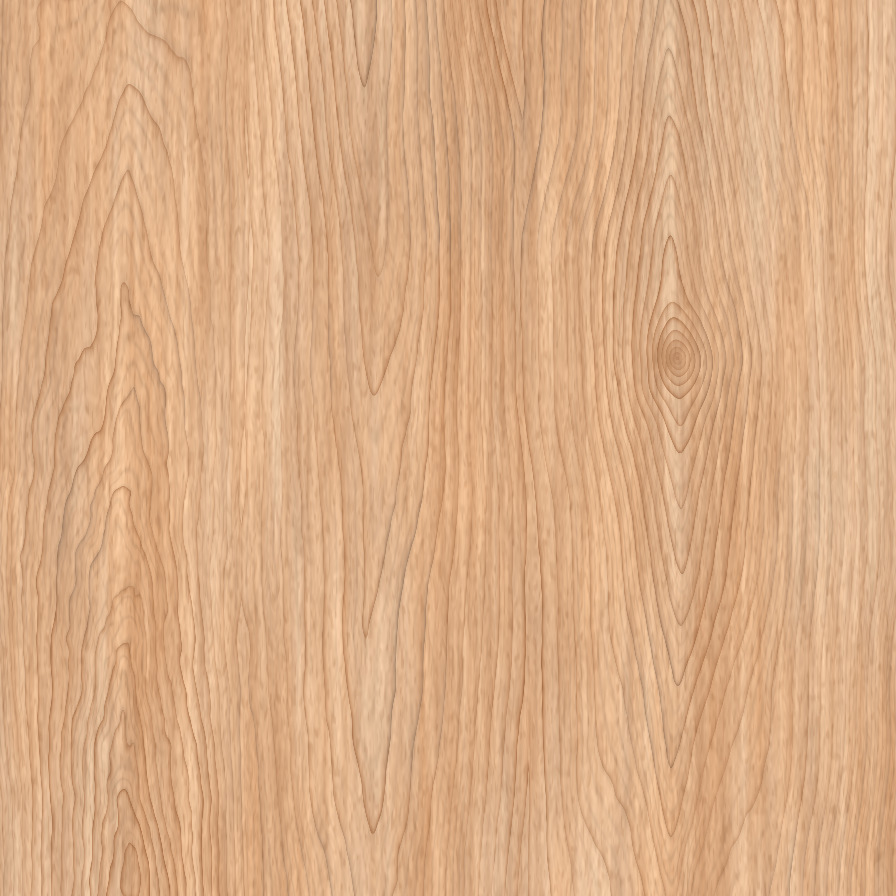
Give the GLSL for this texture, as a Shadertoy shader.

```glsl
float hash(vec2 p) {
    vec3 q = fract(vec3(p.xyx) * vec3(0.1031, 0.1030, 0.0973));
    q += dot(q, q.yzx + 33.33);
    return fract((q.x + q.y) * q.z);
}

float noise(vec2 p) {
    vec2 i = floor(p), f = fract(p);
    f = f * f * (3.0 - 2.0 * f);
    return mix(mix(hash(i), hash(i + vec2(1, 0)), f.x),
               mix(hash(i + vec2(0, 1)), hash(i + vec2(1, 1)), f.x), f.y);
}

float fbm(vec2 p) {
    float sum = 0.0, amp = 0.53;
    for (int i = 0; i < 4; i++) {
        sum += amp * noise(p);
        p = p * 2.03 + 17.3;
        amp *= 0.5;
    }
    return sum;
}

// Weight of a cathedral figure at distance d from its axis
float figure(float d) {
    return exp(-d * d / 0.013);
}

// Growth ring number: its whole values are the ring lines
float ringField(vec2 p) {
    p.x += 0.036 * (noise(p * vec2(3.0, 2.6) + 4.0) - 0.5);
    p.x += 0.016 * (noise(p * vec2(9.0, 7.0) + 31.0) - 0.5);
    vec3 d = p.x - vec3(0.14, 0.41, 0.745);
    d = sqrt(d * d + 0.00008);
    float rings = 66.0 * min(d.x, min(d.y, d.z));

    // Arches up, arches down, and long closed diamonds
    float rise = p.y - 0.6;
    rings += figure(d.x) * ((p.y - 0.45) * 7.5 - 20.0 * d.x);
    rings -= figure(d.y) * ((p.y - 0.5) * 7.0 + 14.0 * d.y);
    rings += figure(d.z) * (16.0 * d.z + 9.5 * sqrt(rise * rise + 0.003) - 2.5);

    // Uneven spacing and ragged arches
    rings += 3.2 * noise(p * vec2(8.0, 1.6) + 8.0);
    float ragged = figure(d.x) * (1.0 - smoothstep(0.3, 0.8, p.y)) + 0.25;
    rings += 2.6 * ragged * (fbm(p * vec2(17.0, 8.0)) - 0.5);

    // Knot, with the grain bent around it
    vec2 k = (p - vec2(0.745, 0.6)) * vec2(1.0, 0.85);
    float r = length(k) * (0.8 + 0.4 * noise(k * 30.0 + 5.0));
    return rings - 7.0 * exp(-r / 0.026);
}

void mainImage(out vec4 fragColor, in vec2 fragCoord) {
    vec2 p = fragCoord / iResolution.xy;
    float rings = ringField(p);
    float density = clamp(fwidth(rings) * iResolution.y, 14.0, 220.0);
    float phase = fract(rings), id = floor(rings);

    // Streaks along the grain, from brown to cream
    vec2 g = p + vec2(0.008 * noise(p * vec2(6.0, 4.0)), 0.0);
    float broad = fbm(vec2(g.x * 13.0, g.y * 1.1) + 3.0);
    float streak = fbm(vec2(g.x * 52.0, g.y * 1.6) + 51.0);
    float thin = noise(vec2(g.x * 170.0, g.y * 4.0) + 120.0);
    float light = 0.62 + 2.5 * (0.34 * broad + 0.36 * streak + 0.30 * thin - 0.5);
    vec3 color = mix(vec3(0.825, 0.635, 0.478), vec3(0.928, 0.765, 0.612), clamp(light, 0.0, 1.0));

    // Patches that lean to grey or to orange
    float grey = 3.5 * (fbm(vec2(g.x * 12.0, g.y * 2.2) + 90.0) - 0.46);
    grey += 1.2 * (noise(vec2(g.x * 90.0, g.y * 6.0) + 33.0) - 0.5);
    color += clamp(grey, -0.8, 1.0) * vec3(-0.014, 0.007, 0.022);

    // Straight darker bands
    float band = smoothstep(0.52, 0.8, fbm(vec2(g.x * 27.0, g.y * 0.7) + 140.0));
    color = mix(color, vec3(0.78, 0.585, 0.43), 0.3 * band);

    // Faint growth lines between the rings
    float faint = pow(0.5 + 0.5 * cos(6.2832 * 3.0 * rings), 4.0);
    faint *= 1.0 - smoothstep(80.0, 180.0, density);
    color *= 1.0 - 0.08 * faint * noise(p * vec2(20.0, 5.0) + 11.0);

    // Ring lines: a gradual late wood side and a crisp outer side
    float gap = (1.0 - phase) / density;
    float crisp = smoothstep(0.0, max(0.0007, 0.6 / iResolution.y), gap);
    float strength = 0.45 + 0.55 * hash(vec2(id + 40.0, 7.0));
    strength *= 0.6 + 0.7 * noise(p * vec2(14.0, 4.0) + 60.0);
    strength *= 1.0 - 0.4 * smoothstep(0.84, 0.92, p.x);
    float line = exp(-gap / 0.0019) * crisp;
    float shade = phase * phase * exp(-gap / 0.009) * crisp;
    vec3 lineColor = mix(vec3(0.64, 0.41, 0.25), vec3(0.58, 0.46, 0.37),
                         smoothstep(0.5, 0.75, noise(p * vec2(11.0, 5.0) + 21.0)));
    color = mix(color, lineColor, min(0.85, strength * (0.85 * line + 0.16 * shade)));

    // Knot heart
    vec2 k = (p - vec2(0.747, 0.6)) * vec2(1.0, 0.8);
    color = mix(color, vec3(0.67, 0.45, 0.29), 0.5 * exp(-dot(k, k) / 0.0003));

    // Fine fibres and short pores
    vec2 q = p + vec2(0.0025 * noise(p * vec2(40.0, 30.0)), 0.02 * noise(p * vec2(150.0, 9.0)));
    float fibre = noise(q * vec2(330.0, 22.0) + 15.0) + noise(q * vec2(470.0, 120.0) + 70.0) - 1.0;
    color *= 1.0 + 0.085 * fibre * vec3(0.8, 1.0, 1.2);
    float pore = smoothstep(0.62, 0.95, noise(q * vec2(450.0, 80.0) + 200.0));
    color *= 1.0 - pore * vec3(0.05, 0.075, 0.10);

    fragColor = vec4(color * 1.012, 1.0);
}
```
